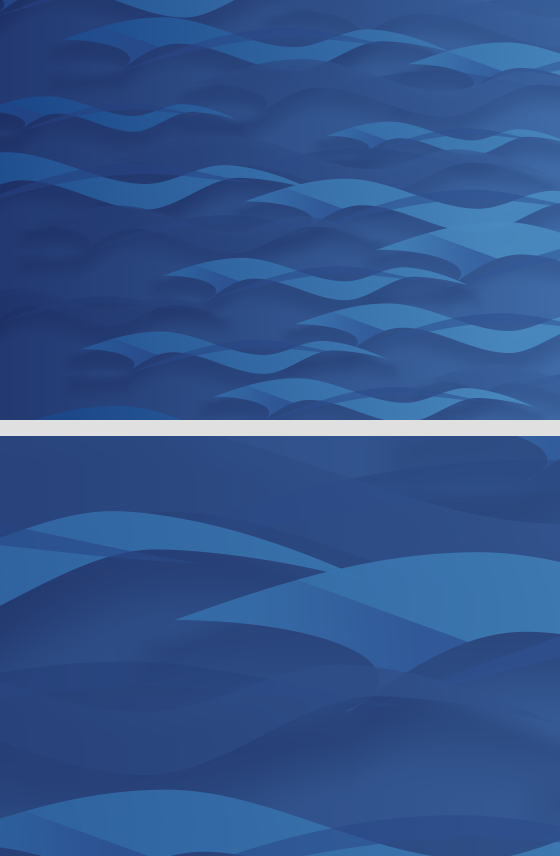
Top: the whole. Bottom: its middle third, enlarged.
Write a WebGL 2 fragment shader that draws this background.

```glsl
#version 300 es
precision highp float;

#define WAVE_COUNT 19
#define ROW_STEP 0.058
#define MIN_LENGTH 0.58
#define MAX_LENGTH 1.15
#define SHADOW_DROP 0.022
#define SHADOW_BLUR 0.055
#define SHADOW_STRENGTH 0.42
#define STRAND_WIDTH 0.026
#define TAIL_HEIGHT -0.031
#define HOOK vec2(0.15, -0.078)
#define HOOK_AXES vec2(0.175, 0.05)

uniform vec2 u_resolution;
out vec4 fragColor;

const vec3 WATER_LEFT = vec3(0.130, 0.215, 0.430);
const vec3 WATER_RIGHT = vec3(0.240, 0.405, 0.630);
const vec3 RIBBON_LEFT = vec3(0.105, 0.285, 0.545);
const vec3 RIBBON_RIGHT = vec3(0.285, 0.540, 0.750);
const vec3 INDIGO_LEFT = vec3(0.145, 0.250, 0.510);
const vec3 INDIGO_RIGHT = vec3(0.210, 0.370, 0.630);

float hash(float n) {
    n = fract(n * 0.1031);
    n *= n + 33.33;
    return fract(n * (n + n));
}

// Smooth curve: start, crest, trough, second crest, then the shared tail
float swell(float u, vec2 start, vec2 crest, vec2 trough, vec2 crest2) {
    float rise = clamp((u - start.x) / (crest.x - start.x), 0.0, 1.0);
    float y = mix(start.y, crest.y, sin(1.570796 * rise));
    y = mix(y, trough.y, smoothstep(crest.x, trough.x, u));
    y = mix(y, crest2.y, smoothstep(trough.x, crest2.x, u));
    float fall = clamp((u - crest2.x) / (1.0 - crest2.x), 0.0, 1.0);
    return mix(y, TAIL_HEIGHT, pow(fall, 1.7));
}

float ribbonTop(float u) {
    return swell(u, vec2(0.0), vec2(0.26, 0.058), vec2(0.60, -0.019), vec2(0.79, 0.027));
}

float ribbonBottom(float u) {
    return swell(u, HOOK, vec2(0.30, -0.010), vec2(0.60, -0.081), vec2(0.825, -0.004));
}

// Approximate signed distance to the ribbon, positive inside
float ribbon(vec2 q) {
    float band = min(ribbonTop(q.x) - q.y, q.y - ribbonBottom(q.x));
    vec2 e = q + vec2(0.0, HOOK_AXES.y);
    float k = length(e / HOOK_AXES);
    float scoop = k * (k - 1.0) / max(length(e / (HOOK_AXES * HOOK_AXES)), 1e-4);
    return min(min(band, scoop), min(q.x, 1.0 - q.x));
}

// Upper edge of the thin strand that crosses the ribbon
float strandTop(float s) {
    return mix(HOOK.y, 0.030, sin(1.570796 * clamp(s / 0.6, 0.0, 1.0)))
         - 0.050 * smoothstep(0.6, 1.1, s);
}

void main() {
    vec2 p = gl_FragCoord.xy / u_resolution.y;
    float aspect = u_resolution.x / u_resolution.y;
    float across = p.x / aspect;
    float pixel = 1.0 / u_resolution.y;

    vec3 water = mix(WATER_LEFT, WATER_RIGHT, across);
    vec3 indigo = mix(INDIGO_LEFT, INDIGO_RIGHT, across);
    vec3 shade = water * vec3(0.72, 0.70, 0.80);
    vec3 color = water * 1.03;

    for (int i = 0; i < WAVE_COUNT; i++) {
        // Staggered placement from the top down
        float n = float(i);
        float size = mix(MIN_LENGTH, MAX_LENGTH, hash(n + 3.7));
        float tone = hash(n + 51.3) - 0.5;
        bool bright = i % 3 != 1;
        vec2 tip = vec2(-0.30 + aspect * fract(n * 0.618 + 0.1),
                        1.03 - n * ROW_STEP + 0.03 * tone);
        vec2 q = (p - tip) / size;
        float aa = pixel / size;
        float top = ribbonTop(q.x);

        // Soft shadow below the ribbon
        float dropped = ribbon(q + vec2(0.0, SHADOW_DROP / size)) * size;
        float shadow = smoothstep(-SHADOW_BLUR, 0.012, dropped)
                     * smoothstep(0.0, 0.03, top - q.y);
        color = mix(color, shade, shadow * SHADOW_STRENGTH);

        // Dark lens enclosed by the strand and the ribbon
        float s = (q.x - 0.16) / 0.70;
        float arch = strandTop(s);
        float ends = step(0.0, s) * step(s, 1.0);
        float lens = clamp(min(arch - q.y, q.y - ribbonBottom(q.x)) / aa + 0.5, 0.0, 1.0);
        color = mix(color, shade, lens * ends * 0.35);

        // Ribbon body with an indigo fin over its left end
        float cover = clamp(ribbon(q) / aa + 0.5, 0.0, 1.0);
        vec3 body = mix(RIBBON_LEFT, RIBBON_RIGHT, clamp(across + 0.25 * tone, 0.0, 1.0));
        float finTop = 0.040 - 0.060 * (q.x - 0.09) / 0.165;
        float fin = clamp((finTop - q.y) / aa + 0.5, 0.0, 1.0) * smoothstep(0.02, 0.24, q.x);
        body = mix(body, indigo, fin * 0.8);
        body = bright ? body : water * vec3(0.97, 0.96, 0.99);
        color = mix(color, body, cover * (bright ? 0.94 : 0.80));

        // Translucent crossing strand, tapered at both ends
        float width = STRAND_WIDTH * sin(3.141593 * clamp(s, 0.0, 1.0));
        float strand = clamp(min(arch - q.y, q.y - arch + width) / aa + 0.5, 0.0, 1.0);
        color = mix(color, indigo * 0.96, strand * ends * (bright ? 0.65 : 0.25));
    }
    fragColor = vec4(color, 1.0);
}
```
